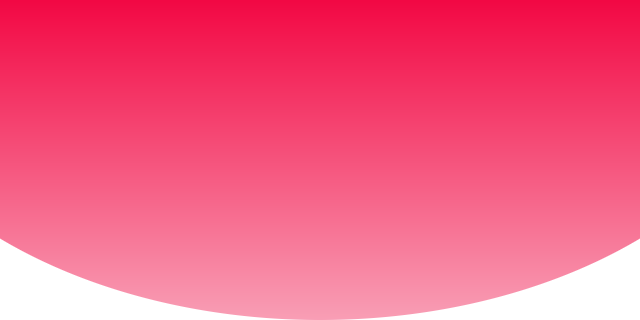
Write a WebGL 1 fragment shader that draws this background.

```glsl
precision highp float;
// A pink-red panel with a gently curved lower edge over white.
// The panel is an ellipse centred on the top edge, wider than the canvas,
// filled with a vertical linear gradient and cut with a smooth edge.

uniform vec2 u_resolution;

const vec3 TOP_COLOR = vec3(0.950, 0.030, 0.265);
const vec3 BOTTOM_COLOR = vec3(0.975, 0.620, 0.710);
const vec3 PAGE_COLOR = vec3(1.0);

// Lengths as shares of the canvas width and height
const vec2 ELLIPSE_CENTER = vec2(0.5, 1.0);
const vec2 ELLIPSE_RADII = vec2(0.75, 1.0);

// Approximate signed distance to an ellipse: value over gradient length
float ellipseDistance(vec2 p, vec2 radii) {
  float k = length(p / radii);
  float slope = length(p / (radii * radii));
  return k * (k - 1.0) / max(slope, 1e-4);
}

void main() {
  vec2 uv = gl_FragCoord.xy / u_resolution;
  vec2 canvas = u_resolution / u_resolution.y;
  float pixel = 1.0 / u_resolution.y;

  // Vertical gradient of the panel
  vec3 panel = mix(BOTTOM_COLOR, TOP_COLOR, uv.y);

  // Curved lower edge, measured in canvas heights
  float d = ellipseDistance((uv - ELLIPSE_CENTER) * canvas,
                            ELLIPSE_RADII * canvas);
  float coverage = clamp(0.5 - d / pixel, 0.0, 1.0);

  gl_FragColor = vec4(mix(PAGE_COLOR, panel, coverage), 1.0);
}
```
